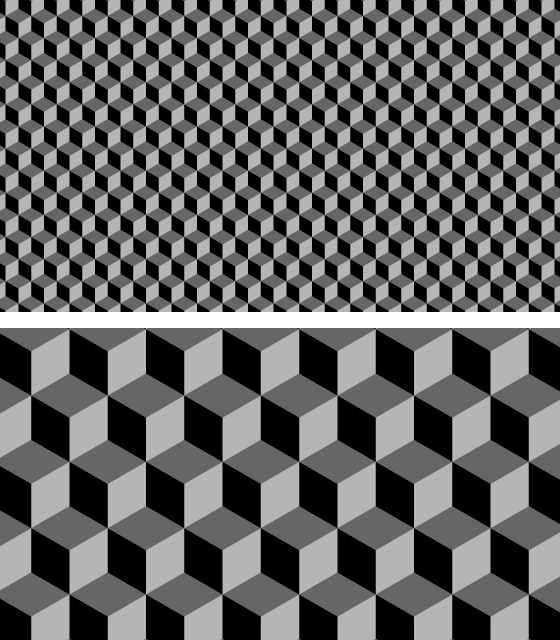
Top, the full canvas; bottom, a detail of the centre.
Reproduce this pattern procedurally as a Shadertoy shader.

```glsl
// Tumbling blocks: a hexagonal lattice of cubes with grey tops, black left and light right faces.

// Offset from the nearest cube's front corner; neighbouring cubes are 1 apart.
vec2 cubeOffset(vec2 p) {
    vec2 cell = vec2(1.0, sqrt(3.0));
    vec2 a = mod(p + 0.5 * cell, cell) - 0.5 * cell;
    vec2 b = mod(p, cell) - 0.5 * cell;
    return dot(a, a) < dot(b, b) ? a : b;
}

// Flat shade of the cube face that covers the point.
float faceShade(vec2 p) {
    vec2 q = cubeOffset(p);
    if (q.y * sqrt(3.0) > abs(q.x)) return 0.4;
    return q.x < 0.0 ? 0.0 : 0.71;
}

void mainImage(out vec4 fragColor, in vec2 fragCoord) {
    const int GRID = 4;
    float cubesAcross = 21.94;
    float shade = 0.0;

    // Average a grid of samples inside the pixel to smooth the edges.
    for (int j = 0; j < GRID; j++) {
        for (int i = 0; i < GRID; i++) {
            vec2 jitter = (vec2(i, j) + 0.5) / float(GRID) - 0.5;
            vec2 centred = (fragCoord + jitter - 0.5 * iResolution.xy) / iResolution.x;
            shade += faceShade(centred * cubesAcross + vec2(0.25, 0.0));
        }
    }
    fragColor = vec4(vec3(shade / float(GRID * GRID)), 1.0);
}
```
